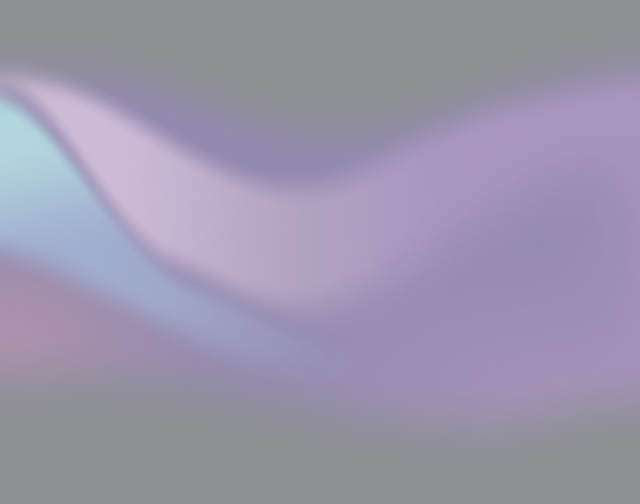
This background is drawn by a WebGL 1 fragment shader. Its source:

```glsl
precision highp float;
uniform vec2 u_resolution;

// Soft 0-to-1 step as y rises through a curve's height
float above(float y, float height, float softness) {
    return smoothstep(height - softness, height + softness, y);
}

float between(float y, float low, float high, float lowSoft, float highSoft) {
    return above(y, low, lowSoft) * (1.0 - above(y, high, highSoft));
}

float glow(vec2 p, vec2 center, vec2 radius) {
    vec2 d = (p - center) / radius;
    return exp(-dot(d, d));
}

// Heights of the flowing edges
float veilTop(float x) {
    return 0.86 - 0.12 * smoothstep(0.1, 0.52, x) + 0.13 * smoothstep(0.52, 1.0, x);
}

float veilBottom(float x) {
    return 0.25 - 0.10 * smoothstep(0.1, 0.75, x) + 0.05 * smoothstep(0.75, 1.0, x);
}

float ribbonTop(float x) {
    return 0.86 - 0.235 * smoothstep(0.0, 0.46, x)
        + 0.16 * smoothstep(0.47, 0.8, x) + 0.05 * smoothstep(0.7, 1.0, x);
}

float ribbonBottom(float x) {
    return 0.83 - 0.33 * smoothstep(0.0, 0.27, x)
        - 0.112 * smoothstep(0.2, 0.47, x) + 0.28 * smoothstep(0.48, 0.95, x);
}

float blueTop(float x) {
    return 0.81 - 0.34 * smoothstep(-0.02, 0.29, x) - 0.2 * smoothstep(0.17, 0.65, x);
}

float blueBottom(float x) {
    return 0.525 - 0.26 * smoothstep(-0.1, 0.5, x);
}

// Faint mottling from layered sines
float mottle(vec2 p) {
    float sum = 0.0;
    for (int i = 0; i < 4; i++) {
        p = mat2(0.8, 0.6, -0.6, 0.8) * p * 1.7;
        sum += sin(p.x + 2.0 * sin(p.y)) * sin(p.y + 1.3 * sin(p.x));
    }
    return sum * 0.25;
}

void main() {
    vec2 p = gl_FragCoord.xy / u_resolution;
    float x = p.x;
    float y = p.y;

    // Violet veil with warm and lilac glows
    vec3 veil = vec3(0.58, 0.54, 0.69);
    veil = mix(veil, vec3(0.68, 0.575, 0.675), 0.95 * glow(p, vec2(-0.02, 0.33), vec2(0.24, 0.16)));
    veil = mix(veil, vec3(0.645, 0.575, 0.72), 0.9 * glow(p, vec2(0.88, 0.23), vec2(0.32, 0.18)));
    veil = mix(veil, vec3(0.66, 0.58, 0.75), 0.8 * glow(p, vec2(1.04, 0.55), vec2(0.10, 0.36)));

    // Blue fold, brightest at the upper left
    vec3 blue = mix(vec3(0.63, 0.68, 0.81), vec3(0.70, 0.84, 0.87),
        smoothstep(0.48, 0.76, y + 0.3 * (0.1 - x)));
    float blueMask = between(y, blueBottom(x), blueTop(x), 0.045, 0.032);
    blueMask *= 1.0 - smoothstep(0.12, 0.62, x);
    veil = mix(veil, blue, blueMask);

    // Pale ribbon, dimming as it sweeps right
    vec3 ribbon = mix(vec3(0.80, 0.73, 0.84), vec3(0.69, 0.635, 0.755), smoothstep(0.15, 0.52, x));
    ribbon = mix(ribbon, vec3(0.665, 0.59, 0.755), smoothstep(0.45, 0.72, x));
    float spread = smoothstep(0.35, 0.8, x);
    float ribbonMask = between(y, ribbonBottom(x), ribbonTop(x),
        mix(0.038, 0.13, spread), mix(0.035, 0.06, spread));
    veil = mix(veil, ribbon, ribbonMask);

    // Grey field above and below
    float veilMask = between(y, veilBottom(x), veilTop(x), 0.085, 0.075);
    veilMask = max(veilMask, 0.75 * ribbonMask * (1.0 - smoothstep(0.2, 0.45, x)));
    vec3 color = mix(vec3(0.557, 0.565, 0.578), veil, veilMask);

    color += 0.004 * veilMask * mottle(p * vec2(76.0, 60.0));
    gl_FragColor = vec4(color, 1.0);
}
```
